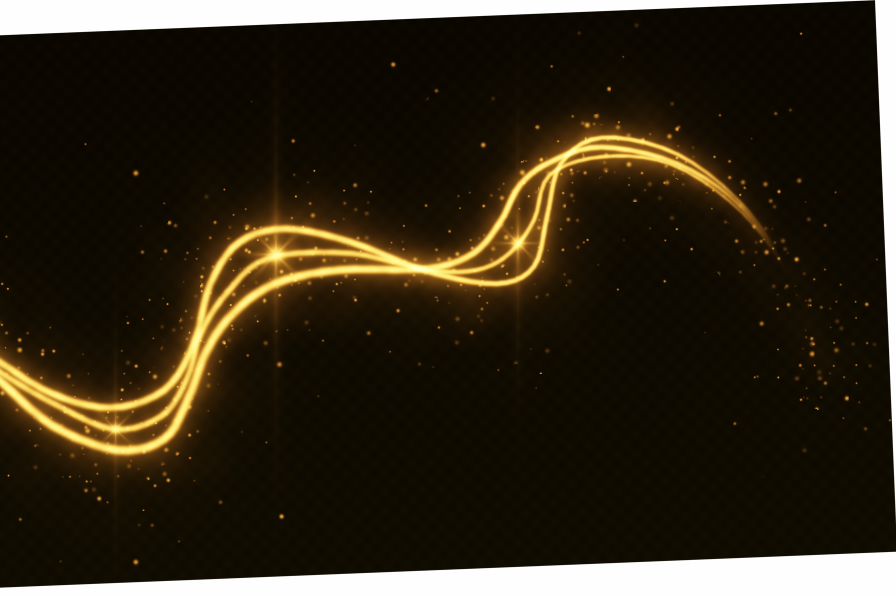
A Shadertoy shader for this background:

```glsl
#define KNOTS 20
#define STEPS 5
#define TILT 0.0401
#define CORE_WIDTH 0.42
#define HALO_WIDTH 1.5
#define HAZE_WIDTH 5.5
#define DUST_SPREAD 4.6
#define DUST_AMOUNT 0.5
#define CHECK_FREQ 2.0
#define GOLD vec3(1.0, 0.53, 0.135)
#define PAGE vec3(0.995)

// Strand knots, in percent of the canvas height
const vec2 UPPER[KNOTS] = vec2[KNOTS](
    vec2(-3.9, 41.6), vec2(0, 39.2), vec2(8.8, 33.9), vec2(18.6, 31.6), vec2(27.5, 34.5),
    vec2(32.5, 42.2), vec2(35.3, 52.4), vec2(40.2, 59.4), vec2(48, 61.6), vec2(58.8, 59.4),
    vec2(71.6, 54.5), vec2(83.3, 52.4), vec2(89.6, 55.3), vec2(91.8, 63.7), vec2(94.1, 72.5),
    vec2(101, 76.9), vec2(113.7, 74.1), vec2(125.5, 64.7), vec2(133.3, 52), vec2(138.2, 39.2));
const vec2 LOWER[KNOTS] = vec2[KNOTS](
    vec2(-3.9, 39.2), vec2(0, 36.1), vec2(8.8, 28.6), vec2(19.6, 24.5), vec2(27.5, 26.3),
    vec2(31.4, 32.7), vec2(34.7, 41.2), vec2(39.2, 47.5), vec2(46.1, 52.4), vec2(56.9, 54.7),
    vec2(71.6, 54.9), vec2(79.4, 57.5), vec2(83.9, 62.7), vec2(87.3, 69), vec2(92.5, 72.9),
    vec2(101, 75.3), vec2(113.7, 72.5), vec2(124.5, 65.1), vec2(133.3, 52), vec2(138.2, 39.2));
const vec2 MIDDLE[KNOTS] = vec2[KNOTS](
    vec2(-3.9, 40.8), vec2(0, 37.6), vec2(8.8, 32.4), vec2(19, 28), vec2(27.1, 30.2),
    vec2(31.4, 36.5), vec2(33.7, 44.1), vec2(38.2, 51), vec2(45.1, 56.7), vec2(58.8, 57.5),
    vec2(71.6, 54.7), vec2(80, 54.7), vec2(85.5, 57.5), vec2(89.6, 63.1), vec2(92.2, 70.6),
    vec2(101, 73.7), vec2(112.7, 72.4), vec2(124.5, 64.3), vec2(133.3, 52), vec2(138.2, 39.2));

vec2 hash2(vec2 p) {
    vec3 q = fract(vec3(p.xyx) * vec3(0.1031, 0.103, 0.0973));
    q += dot(q, q.yzx + 33.33);
    return fract((q.xx + q.yz) * q.zy);
}

float cornerSlope(vec2 cell, vec2 offset) {
    return dot(hash2(cell + 50.0) * 2.0 - 1.0, offset);
}

float gradientNoise(vec2 p) {
    vec2 i = floor(p), f = fract(p), u = f * f * (3.0 - 2.0 * f), o = vec2(1, 0);
    return mix(mix(cornerSlope(i, f), cornerSlope(i + o, f - o), u.x),
               mix(cornerSlope(i + o.yx, f - o.yx), cornerSlope(i + 1.0, f - 1.0), u.x), u.y);
}

float segmentDistance(vec2 p, vec2 a, vec2 b) {
    vec2 ab = b - a, ap = p - a;
    return length(ap - ab * clamp(dot(ap, ab) / dot(ab, ab), 0.0, 1.0));
}

// Distance to a Catmull-Rom curve through the knots
float strandDistance(vec2 p, vec2 k[KNOTS]) {
    float nearest = 1e4;
    vec2 last = k[0];
    for (int i = 0; i < KNOTS - 1; i++) {
        vec2 a = k[max(i - 1, 0)], b = k[i], c = k[i + 1], d = k[min(i + 2, KNOTS - 1)];
        for (int s = 1; s <= STEPS; s++) {
            float t = float(s) / float(STEPS);
            vec2 next = b + 0.5 * t * (c - a + t * (2.0 * a - 5.0 * b + 4.0 * c - d
                      + t * (3.0 * (b - c) + d - a)));
            nearest = min(nearest, segmentDistance(p, last, next));
            last = next;
        }
    }
    return nearest;
}

float strandLight(float d, float width, float power) {
    return power * (5.0 * exp(-d * d / (width * width)) + 0.48 * exp(-d / HALO_WIDTH));
}

// Flare with a hot centre, eight spikes and a tall faint ray
float flare(vec2 p, float size) {
    float r = length(p) / size, spikes = pow(abs(cos(4.0 * atan(p.y, p.x + 1e-4))), 8.0);
    float ray = 0.3 * exp(-abs(p.x) / (0.35 * size) - abs(p.y) / (7.0 * size));
    return 4.0 * exp(-r * r * 2.5) + exp(-r * 0.8) * (0.75 + 1.2 * spikes) + ray;
}

// Jittered specks that thin out away from the strands
float dust(vec2 p, float d) {
    float light = 0.0;
    for (int i = 0; i < 4; i++) {
        float layer = float(i), size = 1.9 + 0.8 * layer;
        vec2 g = p / size + layer * 17.3, cell = floor(g);
        vec2 seed = hash2(cell + layer * 31.0), jitter = hash2(cell + 91.0 + layer);
        float r = length(fract(g) - 0.5 - 0.6 * (jitter - 0.5)) * size;
        float radius = mix(0.14, 0.36, seed.y * seed.y);
        float present = step(seed.x, DUST_AMOUNT * exp(-d / DUST_SPREAD));
        light += present * exp(-pow(r / radius, 2.0)) * mix(0.25, 1.9, jitter.x * jitter.x);
    }
    return light;
}

void mainImage(out vec4 fragColor, in vec2 fragCoord) {
    float pixel = 100.0 / iResolution.y;
    vec2 p = fragCoord * pixel;

    // Tilted dark sheet with a faint checker
    vec2 axis = normalize(vec2(1.0, TILT));
    vec2 q = vec2(dot(p, axis), dot(p, vec2(-axis.y, axis.x)));
    float edge = max(max(q.x - 150.7, q.y - 94.0), 1.4 - q.y);
    vec3 color = mix(vec3(0.062, 0.047, 0.004), vec3(0.042, 0.028, 0.0), q.y / 94.0);
    color += vec3(0.008, 0.007, 0.002) * sin(q.x * CHECK_FREQ) * sin(q.y * CHECK_FREQ);

    // Strands thin and fade towards the right
    float upper = strandDistance(p, UPPER), lower = strandDistance(p, LOWER);
    float middle = strandDistance(p, MIDDLE), nearest = min(upper, min(lower, middle));
    float fade = 1.0 - smoothstep(102.0, 132.0, p.x);
    float width = CORE_WIDTH * mix(1.15, 0.7, smoothstep(40.0, 110.0, p.x));
    float shimmer = 1.0 + 0.5 * gradientNoise(p * 0.45);
    float light = strandLight(upper, width, 0.85) + strandLight(lower, width * 1.15, 1.0);
    light += strandLight(middle, width * 0.9, 0.65);
    light *= fade * shimmer;
    float haze = 0.15 + 0.16 * gradientNoise(p * 0.16);
    light += haze * exp(-nearest / HAZE_WIDTH) * mix(0.25, 1.0, fade);

    // Flares and dust
    light += flare(p - vec2(46.3, 57.3), 1.7) + flare(p - vec2(86.9, 59.2), 1.3);
    light += 0.8 * flare(p - vec2(19.4, 28.0), 1.1) + dust(p, nearest);

    color += (1.0 - color) * (1.0 - exp(-light * GOLD));
    color = mix(color, PAGE, smoothstep(-0.7 * pixel, 0.7 * pixel, edge));
    fragColor = vec4(color, 1.0);
}
```
